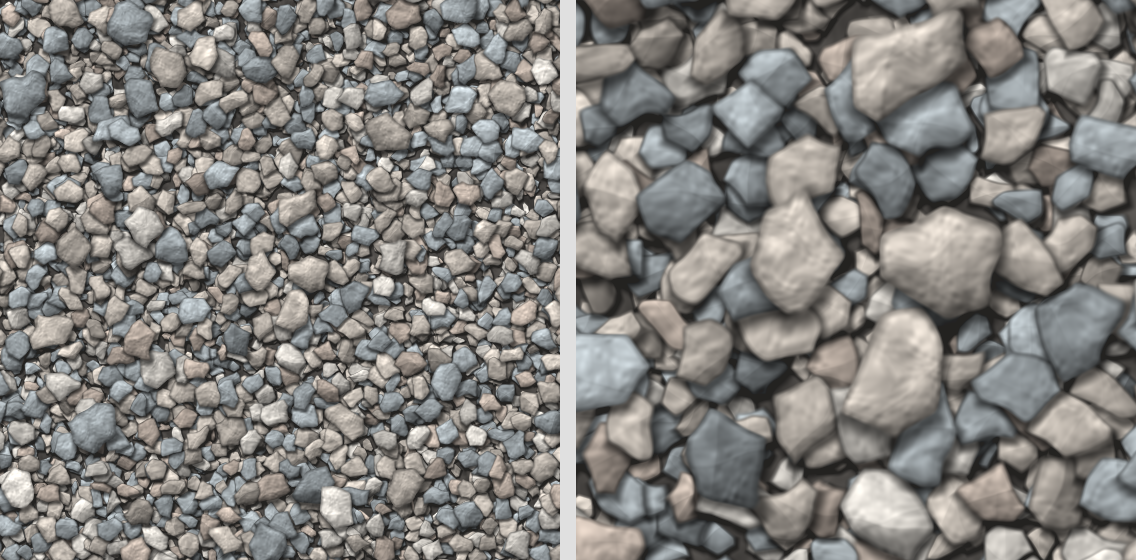
Left: the whole. Right: its middle third, enlarged.
Reproduce this texture procedurally as a WebGL 1 fragment shader.

```glsl
precision highp float;
// Crushed gravel: overlapping angular stones in beige and blue grey under soft light.
uniform vec2 u_resolution;

const vec3 GAP = vec3(0.25, 0.24, 0.23);
const vec3 BEIGE = vec3(0.73, 0.70, 0.665);
const vec3 PALE = vec3(0.78, 0.765, 0.74);
const vec3 BLUE = vec3(0.615, 0.645, 0.66);
const vec3 BROWN = vec3(0.69, 0.64, 0.60);
const vec3 LIGHT = vec3(-0.25, 0.54, 0.80);
const vec2 SHADOW_SHIFT = vec2(0.035, -0.08); // in cells
const float SHADOW_WIDTH = 0.11;              // in cells
const float SHADOW_DEPTH = 0.58;
const float EDGE = 0.0013;                    // edge softness, in canvas units
const float CORNER = 46.0;                    // higher is sharper
const float GRAIN = 62.0;                     // coarsest surface grain per canvas
const float RELIEF = 0.75;
const float CHIP_SCALE = 48.0;                // unevenness of the outlines
const float CHIP_SIZE = 0.008;
const float SIDES = 6.0;
const float TAU = 6.2832;

vec3 hash3(vec3 v) {
  v = fract(v * vec3(0.1031, 0.1030, 0.0973));
  v += dot(v, v.yxz + 33.33);
  return fract((v.xxy + v.yxx) * v.zyx);
}

float valueNoise(vec2 p, float seed) {
  vec2 i = floor(p), f = fract(p);
  f = f * f * (3.0 - 2.0 * f);
  float a = hash3(vec3(i, seed)).x;
  float b = hash3(vec3(i + vec2(1.0, 0.0), seed)).x;
  float c = hash3(vec3(i + vec2(0.0, 1.0), seed)).x;
  float d = hash3(vec3(i + 1.0, seed)).x;
  return mix(mix(a, b, f.x), mix(c, d, f.x), f.y);
}

float roughness(vec2 p, float seed) {
  float sum = 0.0, amplitude = 0.5;
  p *= GRAIN;
  for (int i = 0; i < 3; i++) {
    sum += amplitude * valueNoise(p, seed);
    p = mat2(1.6, 1.2, -1.2, 1.6) * p + 7.3;
    amplitude *= 0.6;
  }
  return sum;
}

vec3 rockColour(float pick, float tone) {
  vec3 c = mix(BEIGE, PALE, step(0.40, pick));
  c = mix(c, BROWN, step(0.55, pick));
  c = mix(c, BLUE, step(0.67, pick));
  return c * mix(0.86, 1.12, tone);
}

// Angular convex polygon: xy is the outward direction, z the signed distance.
vec3 stoneShape(vec2 q, vec2 radii, float turn, vec3 id) {
  float total = 0.0;
  vec2 outward = vec2(0.0);
  for (float k = 0.0; k < SIDES; k++) {
    vec3 h = hash3(id + vec3(0.0, 0.0, 40.0 + k * 3.0));
    float angle = (k + 0.55 * h.x) * TAU / SIDES + turn;
    vec2 dir = vec2(cos(angle), sin(angle));
    vec2 local = vec2(cos(angle - turn), sin(angle - turn));
    float reach = length(radii * local) * mix(0.66, 1.0, h.y);
    float weight = exp(CORNER * (dot(q, dir) - reach));
    total += weight;
    outward += weight * dir;
  }
  return vec3(outward / total, log(total) / CORNER);
}

// A fractured face: leans towards a random side beyond a random line.
vec2 fracture(vec2 q, vec3 h) {
  vec2 dir = vec2(cos(h.x * TAU), sin(h.x * TAU));
  return dir * smoothstep(-0.025, 0.025, dot(q, dir) - 0.3 * (h.y - 0.5));
}

vec3 stoneSurface(vec2 p, vec2 q, vec3 shape, float depth, vec3 id) {
  vec3 look = hash3(id + vec3(0.0, 0.0, 23.0));
  vec3 tilt = hash3(id + vec3(0.0, 0.0, 31.0));
  float bevel = smoothstep(-0.55, -0.1, depth);
  vec2 slope = shape.xy * bevel * 0.55 + (tilt.yz - 0.5) * 0.35;
  slope += 0.34 * fracture(q, tilt);
  slope += 0.26 * fracture(q, hash3(id + vec3(0.0, 0.0, 67.0)));
  float lit = 0.45 + 0.67 * dot(normalize(vec3(slope, 1.0)), LIGHT);
  lit *= 1.0 - 0.32 * smoothstep(-0.17, 0.0, depth);
  // Rough grain, lit along the light direction
  float seed = floor(look.x * 90.0);
  float rough = roughness(p, seed);
  lit += RELIEF * (rough - roughness(p + LIGHT.xy * 0.004, seed));
  return rockColour(look.x, look.y) * lit * (0.80 + 0.42 * rough);
}

// Paints one size of stone over the ground, row by row from below.
vec3 stoneLayer(vec3 ground, vec2 p, float cells, float share, float seed) {
  vec2 g = p * cells;
  for (int y = -1; y <= 1; y++) {
    for (int x = -1; x <= 1; x++) {
      vec3 id = vec3(floor(g) + vec2(float(x), float(y)), seed);
      vec3 place = hash3(id);
      vec3 form = hash3(id + vec3(0.0, 0.0, 11.0));
      vec2 q = g - id.xy - 0.12 - 0.76 * place.xy;
      if (place.z > share || dot(q, q) > 1.1) continue;
      float radius = mix(0.47, 0.68, form.x);
      vec2 radii = radius * vec2(1.0, mix(0.52, 0.92, form.y));
      vec3 shape = stoneShape(q, radii, form.z * TAU, id);
      float shadow = shape.z - dot(shape.xy, SHADOW_SHIFT);
      ground *= 1.0 - SHADOW_DEPTH * (1.0 - smoothstep(-0.05, SHADOW_WIDTH, shadow));
      float edge = EDGE * cells;
      float cover = 1.0 - smoothstep(-edge, edge, shape.z);
      if (cover > 0.0) ground = mix(ground, stoneSurface(p, q, shape, shape.z / radii.y, id), cover);
    }
  }
  return ground;
}

void main() {
  vec2 p = gl_FragCoord.xy / u_resolution.y;
  vec2 chip = vec2(valueNoise(p * CHIP_SCALE, 3.0), valueNoise(p * CHIP_SCALE, 8.0));
  p += CHIP_SIZE * (chip - 0.5);
  vec3 colour = GAP * (0.7 + 0.8 * roughness(p, 5.0));
  colour = stoneLayer(colour, p, 42.0, 1.0, 100.0);
  colour = stoneLayer(colour, p, 33.0, 1.0, 200.0);
  colour = stoneLayer(colour, p, 26.0, 0.92, 300.0);
  colour = stoneLayer(colour, p, 21.0, 0.66, 400.0);
  colour = stoneLayer(colour, p, 14.0, 0.20, 500.0);
  gl_FragColor = vec4(max(colour, GAP * 0.55), 1.0);
}
```
